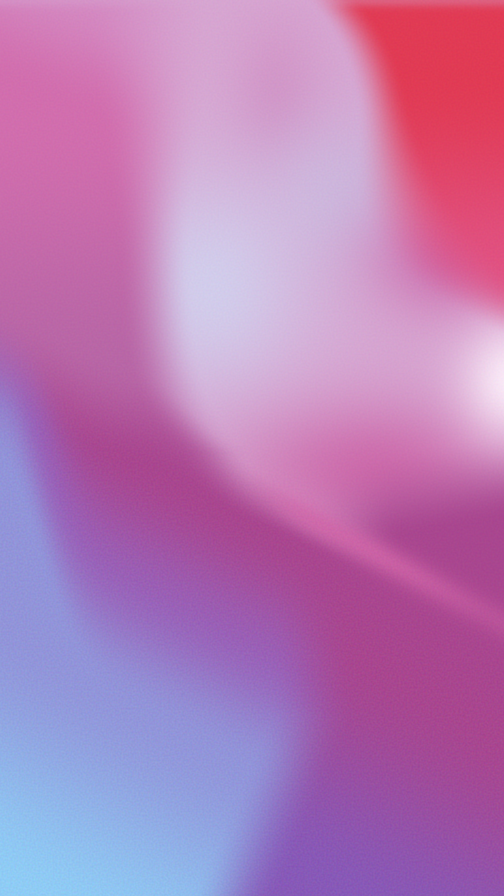
This background is drawn by a WebGL 2 fragment shader. Its source:

```glsl
#version 300 es
precision highp float;
// Soft silk-like gradient: a pale ribbon folds over pink, a red corner glows
// behind it, and a magenta slope falls to a blue pool. Each region is a small
// colour field; soft curved edges join them, and gradient noise adds grain.
uniform vec2 u_resolution;
out vec4 fragColor;

// Canvas space: x runs 0..ASPECT, y runs 0..1 downward from the top.
const float ASPECT = 0.5625;
const float GRAIN_SCALE = 420.0;
const float GRAIN_AMOUNT = 0.045;
const float SLOPE_START = 0.40;
const float SLOPE_RATE = 0.54;

const vec3 ROSE = vec3(0.82, 0.43, 0.68);
const vec3 ROSE_LIGHT = vec3(0.83, 0.54, 0.76);
const vec3 MAUVE = vec3(0.72, 0.40, 0.65);
const vec3 ORCHID = vec3(0.84, 0.65, 0.82);
const vec3 ORCHID_DEEP = vec3(0.82, 0.57, 0.77);
const vec3 PALE = vec3(0.82, 0.80, 0.92);
const vec3 MIST = vec3(0.80, 0.71, 0.86);
const vec3 PINK = vec3(0.80, 0.42, 0.67);
const vec3 WHITE_GLOW = vec3(0.98, 0.92, 0.97);
const vec3 RED = vec3(0.88, 0.23, 0.33);
const vec3 RED_PINK = vec3(0.88, 0.32, 0.51);
const vec3 MAGENTA = vec3(0.66, 0.275, 0.56);
const vec3 PURPLE = vec3(0.60, 0.38, 0.72);
const vec3 VIOLET = vec3(0.53, 0.35, 0.72);
const vec3 PERIWINKLE = vec3(0.57, 0.58, 0.85);
const vec3 SKY = vec3(0.56, 0.80, 0.96);
const vec3 RIDGE = vec3(0.82, 0.40, 0.66);

float bell(float x) { return exp(-x * x); }

vec2 hashGradient(vec2 cell) {
  vec3 h = fract(cell.xyx * vec3(0.1031, 0.1030, 0.0973));
  h += dot(h, h.yzx + 33.33);
  float angle = 6.2832 * fract((h.x + h.y) * h.z);
  return vec2(cos(angle), sin(angle));
}

float gradientNoise(vec2 p) {
  vec2 i = floor(p), f = fract(p);
  vec2 w = f * f * f * (f * (f * 6.0 - 15.0) + 10.0);
  vec2 e = vec2(1.0, 0.0);
  float a = dot(hashGradient(i), f);
  float b = dot(hashGradient(i + e.xy), f - e.xy);
  float c = dot(hashGradient(i + e.yx), f - e.yx);
  float d = dot(hashGradient(i + e.xx), f - e.xx);
  return mix(mix(a, b, w.x), mix(c, d, w.x), w.y);
}

// Blends an elliptical soft spot of colour over the base.
vec3 spot(vec3 base, vec3 tint, vec2 p, vec2 centre, vec2 radius) {
  return mix(base, tint, bell(length((p - centre) / radius)));
}

vec3 roseField(vec2 p) {
  vec3 c = mix(ROSE_LIGHT, ROSE, smoothstep(0.0, 0.14, p.y + 0.05 - 0.4 * p.x));
  return mix(c, MAUVE, smoothstep(0.12, 0.42, p.y));
}

vec3 ribbonField(vec2 p) {
  vec3 c = spot(ORCHID, ORCHID_DEEP, p, vec2(0.31, 0.12), vec2(0.05, 0.09));
  c = spot(c, MIST, p, vec2(0.38, 0.22), vec2(0.09, 0.09));
  c = spot(c, PALE, p, vec2(0.235, 0.32), vec2(0.11, 0.13));
  c = spot(c, PINK, p, vec2(0.51, 0.285), vec2(0.09, 0.065));
  c = spot(c, PINK, p, vec2(0.42, 0.525), vec2(0.15, 0.075));
  float fold = smoothstep(0.50, 0.60, p.y + 0.18 * (p.x - 0.45));
  c = mix(c, MAGENTA, fold * smoothstep(0.32, 0.45, p.x));
  return spot(c, WHITE_GLOW, p, vec2(0.575, 0.425), vec2(0.06, 0.065));
}

// Magenta slope that cools with depth into the blue pool at lower left.
vec3 slopeField(vec2 p, float depth) {
  float cool = depth + 0.19 * bell(p.x / 0.06);
  vec3 pool = mix(MAGENTA, PURPLE, smoothstep(0.03, 0.19, cool));
  pool = mix(pool, PERIWINKLE, smoothstep(0.16, 0.31, cool));
  pool = mix(pool, SKY, smoothstep(0.29, 0.59, depth));
  vec3 shade = mix(MAGENTA, VIOLET, smoothstep(0.11, 0.40, depth));
  float poolEdge = 0.36 - 0.45 * max(p.y - 0.8, 0.0);
  return mix(pool, shade, smoothstep(poolEdge - 0.06, poolEdge + 0.04, p.x));
}

void main() {
  vec2 uv = gl_FragCoord.xy / u_resolution;
  vec2 p = vec2(uv.x * ASPECT, 1.0 - uv.y);
  float depth = p.y - SLOPE_START - SLOPE_RATE * p.x;

  // Pale ribbon over the rose side
  float ribbonEdge = min(0.17 + 0.09 * exp((p.y - 0.52) / 0.06), 0.24);
  float ribbonSoft = mix(0.075, 0.042, smoothstep(0.0, 0.3, p.y));
  float ribbon = smoothstep(ribbonEdge - ribbonSoft, ribbonEdge + ribbonSoft, p.x);
  vec3 color = mix(roseField(p), ribbonField(p), ribbon);

  // Red corner behind a curved edge
  float redEdge = 0.371 + p.y * (0.932 + p.y * (-5.34 + p.y * 12.4));
  float redSoft = mix(0.03, 0.065, smoothstep(0.1, 0.3, p.y));
  vec3 red = mix(RED, RED_PINK, smoothstep(0.08, 0.32, p.y));
  color = mix(color, red, smoothstep(redEdge - redSoft, redEdge + redSoft, p.x));

  // Lower slope, its soft border and the bright ridge along it
  float border = depth + 0.022 * bell((p.x - 0.18) / 0.06);
  float borderSoft = mix(0.06, 0.022, smoothstep(0.08, 0.4, p.x));
  color = mix(color, slopeField(p, depth), smoothstep(-borderSoft, borderSoft, border));
  float ridge = bell((depth + 0.008) / 0.019) * smoothstep(0.26, 0.36, p.x);
  color = mix(color, RIDGE, ridge * mix(0.8, 0.4, smoothstep(0.42, 0.56, p.x)));

  // Thin light rim at the top, then tinted grain
  color = mix(color, ORCHID, 0.35 * bell(p.y / 0.008));
  vec2 g = p * GRAIN_SCALE;
  vec3 grain = vec3(gradientNoise(g), gradientNoise(g + 57.3), gradientNoise(g + 131.7));
  color += grain * GRAIN_AMOUNT * mix(0.5, 1.0, smoothstep(-0.1, 0.1, depth));
  fragColor = vec4(clamp(color, 0.0, 1.0), 1.0);
}
```
